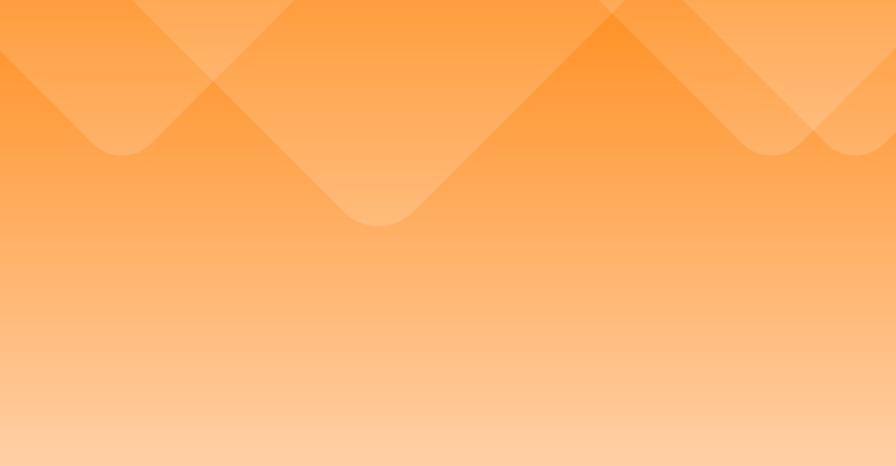
Give the GLSL for this background, as a Shadertoy shader.

```glsl
// Warm orange gradient with translucent rounded wedges hanging from the top edge.

const float ASPECT = 1.92;                        // layout width over height
const vec3 TOP_COLOR = vec3(1.0, 0.565, 0.14);
const vec3 BOTTOM_COLOR = vec3(1.0, 0.815, 0.65);
const vec3 VEIL_COLOR = vec3(1.0);
const float VEIL_TOP = 0.12;                      // wedge opacity at the top edge
const float VEIL_TIP = 0.16;                      // wedge opacity at its tip

// Each wedge: sharp apex x, apex y, corner radius
const int WEDGE_COUNT = 4;
const vec3 WEDGES[WEDGE_COUNT] = vec3[](
    vec3(0.2615, 0.630, 0.0875),
    vec3(0.8113, 0.471, 0.105),
    vec3(1.6525, 0.630, 0.0875),
    vec3(1.8325, 0.630, 0.0875));

// Signed distance to a right-angled wedge opening upward, with a rounded tip
float wedgeDistance(vec2 p, float radius) {
    vec2 sides = vec2(p.y + p.x, p.y - p.x) * 0.70710678;
    vec2 e = radius - sides;
    return min(max(e.x, e.y), 0.0) + length(max(e, 0.0)) - radius;
}

void mainImage(out vec4 fragColor, in vec2 fragCoord) {
    vec2 uv = fragCoord / iResolution.xy;
    vec2 p = uv * vec2(ASPECT, 1.0);
    float pixel = 1.0 / iResolution.y;

    // Vertical gradient
    vec3 color = mix(BOTTOM_COLOR, TOP_COLOR, uv.y);

    // Overlapping veils, slightly denser toward their tips
    for (int i = 0; i < WEDGE_COUNT; i++) {
        vec3 wedge = WEDGES[i];
        float d = wedgeDistance(p - wedge.xy, wedge.z);
        float coverage = clamp(0.5 - d / pixel, 0.0, 1.0);
        float rise = clamp((p.y - wedge.y) / (1.0 - wedge.y), 0.0, 1.0);
        color = mix(color, VEIL_COLOR, coverage * mix(VEIL_TIP, VEIL_TOP, rise));
    }

    fragColor = vec4(color, 1.0);
}
```
